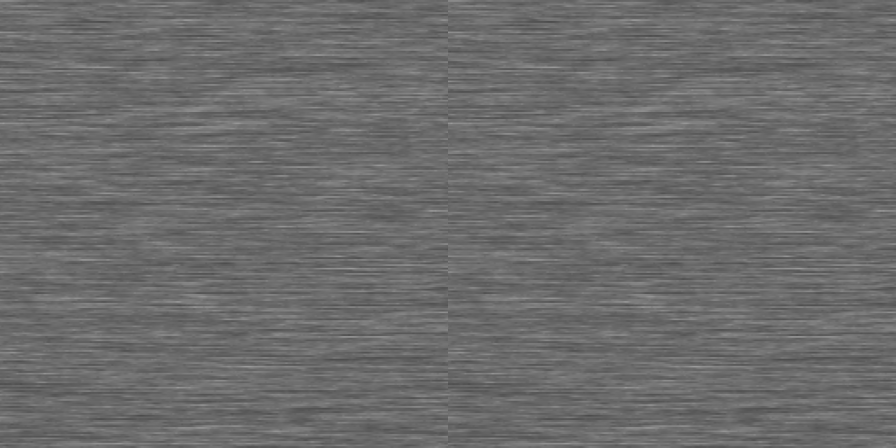
This texture is drawn by a WebGL 1 fragment shader. Its source:

```glsl
precision highp float;

uniform vec2 u_resolution;

const vec3 STEEL_GREY = vec3(0.421);
const float HAIRLINES = 256.0;

// Three random values in 0..1 for one cell
vec3 hash3(vec3 cell) {
  vec3 q = fract(cell * vec3(0.1031, 0.1030, 0.0973));
  q += dot(q, q.yxz + 33.33);
  return fract((q.xxy + q.yxx) * q.zyx);
}

// Cellular noise along one row: tapered strokes of random centre, length, tone
float strokeRow(float x, float row, float seed) {
  float cell = floor(x);
  float tone = 0.0;
  for (int i = -1; i <= 1; i++) {
    float id = cell + float(i);
    vec3 rnd = hash3(vec3(id + 7.0, row + 3.0, seed));
    float halfLength = mix(0.2, 1.0, rnd.y);
    float reach = abs(x - id - rnd.x) / halfLength;
    tone += (rnd.z - 0.5) * (1.0 - smoothstep(0.1, 1.0, reach));
  }
  return tone;
}

// Shift each row sideways so strokes do not line up in columns
float shiftedRow(float x, float row, float seed) {
  return strokeRow(x + 5.0 * hash3(vec3(row, seed, 11.0)).x, row, seed);
}

// Rows of strokes; softness 0..1 sets how widely neighbouring rows blend
float brushLayer(vec2 p, float rows, float strokeLength, float softness, float seed) {
  float y = p.y * rows - 0.5;
  float row = floor(y);
  float x = p.x / strokeLength;
  float blend = smoothstep(0.5 - 0.5 * softness, 0.5 + 0.5 * softness, y - row);
  return mix(shiftedRow(x, row, seed), shiftedRow(x, row + 1.0, seed), blend);
}

// Hairlines of several lengths, short grain and a faint broad band
float brushedMetal(vec2 p) {
  float tone = 0.13 * brushLayer(p, HAIRLINES, 0.16, 0.6, 17.0);
  tone += 0.11 * brushLayer(p, HAIRLINES, 0.07, 0.6, 29.0);
  tone += 0.06 * brushLayer(p, HAIRLINES, 0.40, 0.6, 43.0);
  tone += 0.07 * brushLayer(p, HAIRLINES, 0.02, 0.6, 71.0);
  tone += 0.05 * brushLayer(p, 80.0, 0.30, 1.0, 59.0);
  return tone;
}

void main() {
  vec2 p = gl_FragCoord.xy / u_resolution.y;

  // Square plates side by side, leaving a faint seam
  vec2 plate = vec2(fract(p.x), p.y);
  float tone = brushedMetal(plate);

  // Bright strokes glint a little more than dark ones sink
  float glint = 1.3 * tone * tone;
  gl_FragColor = vec4(STEEL_GREY + tone + glint, 1.0);
}
```
